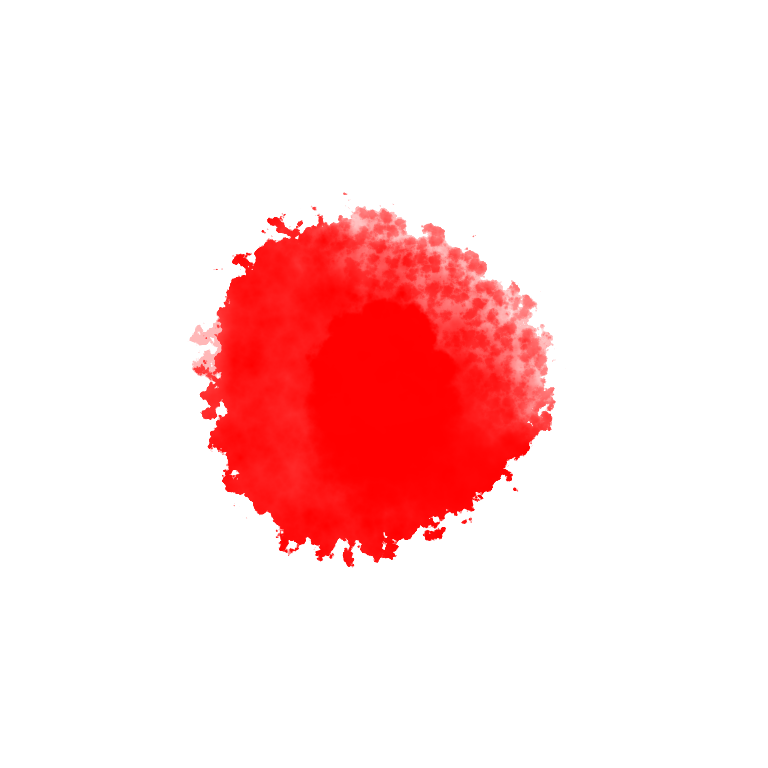
Give the GLSL for this background, as a Shadertoy shader.

```glsl
// A red watercolour blot with a ragged rim on white paper.
// Layered cellular noise frays a polar outline and mottles the pigment,
// which is solid in the core and thins out towards the upper right.

vec2 hash2(vec2 cell) {
    vec2 k = vec2(dot(cell, vec2(127.1, 311.7)), dot(cell, vec2(269.5, 183.3)));
    return fract(sin(k) * 43758.5);
}

// Distance to the nearest scattered point
float cellular(vec2 p) {
    vec2 cell = floor(p), local = fract(p);
    float nearest = 2.0;
    for (int y = -1; y <= 1; y++) {
        for (int x = -1; x <= 1; x++) {
            vec2 offset = vec2(x, y);
            vec2 delta = offset + hash2(cell + offset) - local;
            nearest = min(nearest, dot(delta, delta));
        }
    }
    return sqrt(nearest);
}

// Four octaves, centred near zero
float grain(vec2 p) {
    float sum = 0.0, weight = 0.5;
    for (int i = 0; i < 4; i++) {
        sum += weight * cellular(p);
        p = mat2(1.6, 1.2, -1.2, 1.6) * p + 7.3;
        weight *= 0.5;
    }
    return sum - 0.41;
}

// Bump around one direction, in radians
float lobe(float angle, float direction, float sharpness) {
    return pow(max(cos(angle - direction), 0.0), sharpness);
}

void mainImage(out vec4 fragColor, in vec2 fragCoord) {
    vec2 uv = (fragCoord - 0.5 * iResolution.xy) / iResolution.y + 0.5;
    vec2 p = uv - vec2(0.487, 0.503);
    float radius = length(p);
    float angle = atan(p.y, p.x + 1e-6);
    float soft = 0.001 + 1.0 / iResolution.y;

    float coarse = grain(uv * 13.0);
    float medium = grain(uv * 28.0 + 4.0);
    float fine = grain(uv * 52.0 + 9.0);

    // Ragged outline: three broad bulges plus frayed lobes
    float rim = 0.218 + 0.011 * cos(3.0 * angle) - 0.005 * cos(angle);
    float edge = radius - rim + 0.085 * medium + 0.03 * fine;
    float blot = 1.0 - smoothstep(-soft, soft, edge);

    // Faint wash reaching past the rim at the left, right and top
    float reach = 0.021 * lobe(angle, 2.93, 60.0)
                + 0.010 * lobe(angle, 0.25, 14.0)
                + 0.012 * lobe(angle, 1.5, 40.0) - 0.004;
    float wash = 1.0 - smoothstep(-soft, soft, edge - reach);

    // Thin pigment on the upper right, broken into specks
    float thin = smoothstep(0.05, 0.19, dot(p, vec2(0.64, 0.77)) + 0.08 * coarse);
    float specks = smoothstep(-0.14, 0.13, fine + 0.5 * medium);
    float paleness = 0.075 + 0.18 * coarse + 0.12 * medium;
    paleness += thin * (0.16 + 0.32 * specks);
    paleness += thin * 0.28 * smoothstep(0.15, 0.22, radius + 0.1 * medium);
    paleness += 0.2 * lobe(angle, 3.0, 12.0) * smoothstep(0.18, 0.22, radius);

    // Denser pool at the lower right
    float pool = length((p - vec2(0.09, -0.11)) / vec2(0.13, 0.10));
    paleness *= 1.0 - 0.75 * smoothstep(1.1, 0.5, pool + 0.8 * coarse);

    // Solid core, crisp above and blending out below
    float core = length((p - vec2(0.012, -0.023)) / vec2(0.096, 0.132));
    float coreSoft = mix(0.07, 0.3, smoothstep(0.04, -0.12, p.y));
    float solid = 1.0 - smoothstep(1.0 - coreSoft, 1.0 + coreSoft, core + 0.5 * medium);
    paleness = clamp(paleness * (1.0 - 0.97 * solid), 0.0, 0.85);

    vec3 paper = vec3(1.0);
    vec3 color = mix(paper, vec3(1.0, 0.72, 0.72), wash);
    color = mix(color, vec3(1.0, paleness, paleness), blot);
    fragColor = vec4(color, 1.0);
}
```
